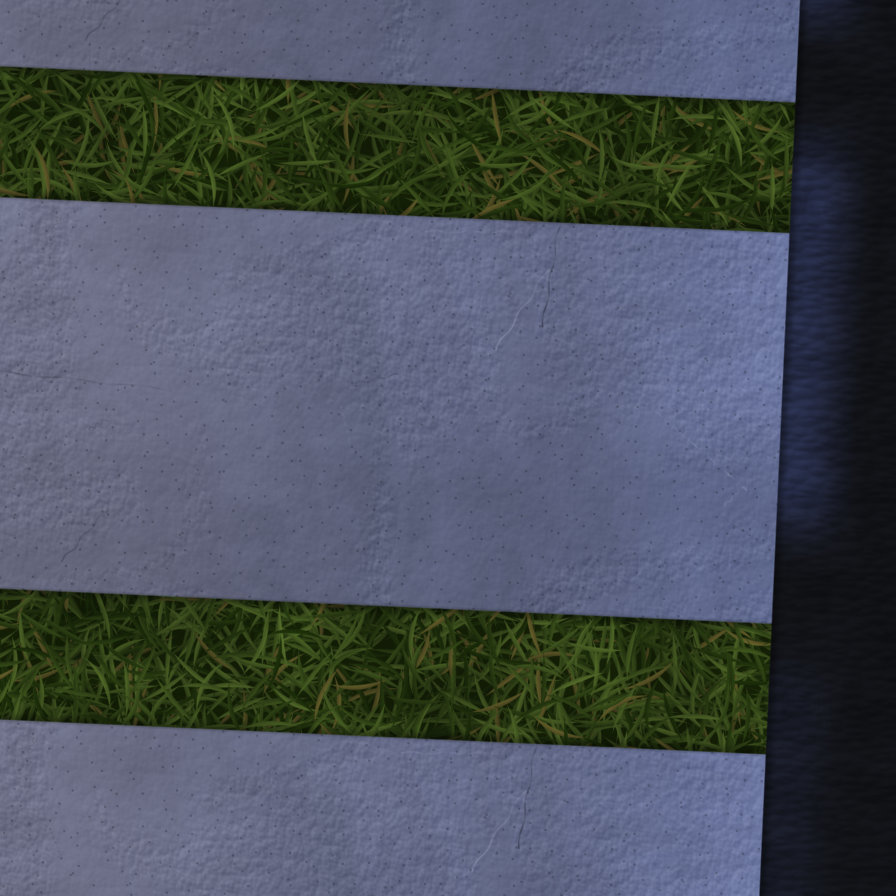
A Shadertoy shader for this pattern:

```glsl
vec2 hash2(vec2 p) {
    vec3 h = fract(p.xyx * vec3(0.1031, 0.1030, 0.0973));
    h += dot(h, h.yzx + 33.33);
    return fract((h.xx + h.yz) * h.zy);
}

mat2 rotation(float angle) {
    float c = cos(angle), s = sin(angle);
    return mat2(c, -s, s, c);
}

// Distance to the nearest scattered point
float cellular(vec2 p) {
    vec2 cell = floor(p);
    float nearest = 4.0;
    for (int j = -1; j <= 1; j++)
    for (int i = -1; i <= 1; i++) {
        vec2 c = cell + vec2(i, j);
        vec2 v = p - c - hash2(c);
        nearest = min(nearest, dot(v, v));
    }
    return sqrt(nearest);
}

// Warped, layered sines, about -1 to 1
float waves(vec2 p) {
    float sum = 0.0, amplitude = 0.6;
    for (int i = 0; i < 5; i++) {
        p = rotation(0.65) * p * 1.75 + 2.3;
        p += 0.7 * sin(p.yx * 1.3);
        sum += amplitude * sin(p.x) * sin(p.y);
        amplitude *= 0.68;
    }
    return sum;
}

float plasterHeight(vec2 p) {
    return 0.45 * cellular(p * 55.0) + 0.35 * cellular(p * vec2(125.0, 100.0))
         + 0.22 * cellular(p * 210.0);
}

float scratch(vec2 p, vec2 a, vec2 b, float pixel) {
    vec2 ab = b - a;
    float along = clamp(dot(p - a, ab) / dot(ab, ab), 0.0, 1.0);
    float d = length(p - a - ab * along + 0.0012 * sin(along * 17.0));
    return (1.0 - smoothstep(0.0, 0.0008 + pixel, d)) * (1.0 - 0.6 * along);
}

vec3 concrete(vec2 p, float pixel) {
    vec3 color = mix(vec3(0.415, 0.425, 0.515), vec3(0.365, 0.388, 0.50), smoothstep(0.1, 0.6, p.x));
    color = mix(color, vec3(0.41, 0.45, 0.61), smoothstep(0.58, 0.9, p.x));
    color *= 1.0 + 0.06 * waves(p * 5.0) + 0.04 * waves(p * 17.0 + 4.0);
    color *= 1.05 - 0.1 * smoothstep(0.15, 0.5, p.y);

    // Embossed grain, rougher in patches
    float rough = 0.4 + 0.8 * smoothstep(-0.1, 0.6, waves(p * 6.0 + 9.0) + 0.4 * p.x);
    color += 0.15 * rough * (plasterHeight(p) - plasterHeight(p + vec2(0.002, 0.003)));
    color *= 1.0 - 0.2 * (1.0 - smoothstep(0.03, 0.1, cellular(p * 48.0 + 7.0)));

    // Long crack and pale scrapes, then scattered hairlines
    float dark = scratch(p, vec2(0.622, 0.263), vec2(0.636, 0.146), pixel);
    dark += 0.6 * scratch(p, vec2(0.0, 0.34), vec2(0.21, 0.352), pixel);
    float pale = scratch(p, vec2(0.571, 0.291), vec2(0.626, 0.198), pixel);
    pale += scratch(p, vec2(0.858, 0.435), vec2(0.749, 0.349), pixel);
    for (int i = 0; i < 16; i++) {
        vec2 start = hash2(vec2(i, 5.0)) * vec2(0.88, 0.42) + vec2(0.0, 0.15);
        vec2 turn = hash2(vec2(i, 41.0));
        vec2 reach = rotation(6.28 * turn.x) * vec2(0.02 + 0.09 * turn.y * turn.y, 0.0);
        float line = scratch(p, start, start + reach, pixel);
        if (i % 3 == 0) dark += 0.5 * line; else pale += 0.6 * line;
    }
    return color * (1.0 - 0.35 * min(dark, 1.0)) + 0.09 * min(pale, 1.0);
}

// Overlapping layers of curved, tapered blades
vec3 grass(vec2 p, float pixel) {
    vec3 color = vec3(0.07, 0.11, 0.02);
    for (int layer = 0; layer < 8; layer++) {
        vec2 g = p * 30.0 + float(layer) * vec2(7.31, 3.77);
        for (int k = 0; k < 9; k++) {
            vec2 cell = floor(g) + vec2(k % 3 - 1, k / 3 - 1);
            vec2 root = hash2(cell + float(layer) * 31.0);
            vec2 kind = hash2(cell + float(layer) * 31.0 + 99.0);
            vec2 v = rotation(6.28 * kind.x) * (g - cell - root);
            v.y += 0.5 * (root.y - 0.5) * v.x * v.x;
            float width = 0.085 * (0.9 - v.x * v.x);
            float cover = smoothstep(30.0 * pixel, -30.0 * pixel, abs(v.y) - width);
            vec3 tint = mix(vec3(0.09, 0.15, 0.03), vec3(0.26, 0.335, 0.13), kind.y);
            tint = mix(tint, vec3(0.31, 0.29, 0.13), step(0.93, root.x));
            tint *= 0.78 + 0.04 * float(layer) + 2.0 * v.y;
            color = mix(color, tint, cover);
        }
    }
    return color * (1.0 + 0.15 * waves(p * 9.0));
}

// Black ground with a blue sheen beside the slabs
vec3 darkGround(vec2 p, float offset) {
    float gap = abs(mod(p.y + 0.24, 0.583) - 0.2915);
    float sheen = smoothstep(0.02, 0.13, gap) * (1.0 - smoothstep(0.02, 0.1, offset));
    sheen *= mix(1.0, 0.35, smoothstep(0.5, 0.62, p.y));
    vec3 color = mix(vec3(0.066, 0.07, 0.085), vec3(0.145, 0.17, 0.275), sheen);
    float grain = cellular(p * vec2(45.0, 110.0)) - cellular(p * vec2(45.0, 110.0) + vec2(0.1, 0.3));
    color *= 1.0 + 0.4 * grain + 0.13 * waves(p * vec2(14.0, 32.0));
    return color * (0.65 + 0.35 * smoothstep(0.0, 0.012, offset));
}

void mainImage(out vec4 fragColor, in vec2 fragCoord) {
    float pixel = 1.0 / iResolution.y;
    vec2 p = fragCoord * pixel;
    p.y = 1.0 - p.y;
    p += 0.0455 * vec2(p.y, -p.x);

    // Slab and grass repeat down the path
    vec2 slab = vec2(p.x, mod(p.y - 0.074, 0.583));
    float strip = abs(mod(p.y + 0.1445, 0.583) - 0.2915) - 0.073;
    float side = p.x - 0.893;

    vec3 stone = concrete(slab, pixel) * (0.85 + 0.15 * smoothstep(0.0, 0.004, strip));
    vec3 turf = grass(p + 3.0, pixel) * (0.7 + 0.3 * smoothstep(0.0, 0.012, -strip));
    vec3 color = mix(turf, stone, smoothstep(-pixel, pixel, strip));
    color = mix(color, darkGround(p, side), smoothstep(-pixel, pixel, side));
    fragColor = vec4(color, 1.0);
}
```
